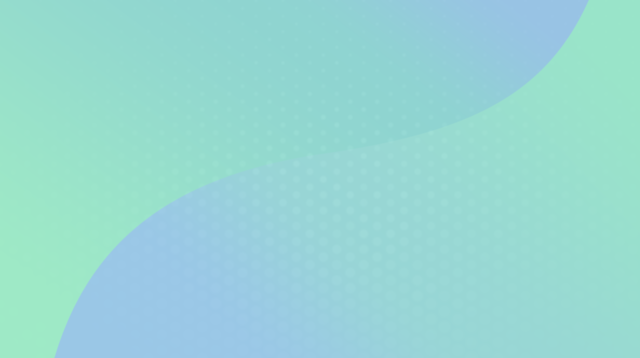
This background is drawn by a Shadertoy shader. Its source:

```glsl
// Two pastel gradient fields, green to teal to blue, meeting along an S-shaped wave.
// The wave is a pair of cubic Bezier arcs solved for height by bisection;
// a faint staggered grid of halftone dots, growing downwards, lies over both.

#define COLUMN_STEP 0.0376
#define ROW_STEP 0.0434
#define DOT_SMALL 0.0035
#define DOT_LARGE 0.0170
#define DOT_STRENGTH 0.028
#define GREEN vec3(0.620, 0.915, 0.775)
#define MINT vec3(0.600, 0.895, 0.787)
#define TEAL vec3(0.560, 0.830, 0.818)
#define PALE_TEAL vec3(0.594, 0.837, 0.834)
#define BLUE vec3(0.596, 0.765, 0.895)
#define SKY vec3(0.602, 0.780, 0.902)

float hash(vec2 p) {
    return fract(sin(dot(p, vec2(127.1, 311.7))) * 43758.5453);
}

vec2 bezier(vec2 a, vec2 b, vec2 c, vec2 d, float t) {
    float s = 1.0 - t;
    return s * s * s * a + 3.0 * s * s * t * b + 3.0 * s * t * t * c + t * t * t * d;
}

// Point on the wave; t runs 0..1 along the left arc, 1..2 along the right.
vec2 wavePoint(float t) {
    vec2 middle = vec2(0.495, 0.568);
    return t < 1.0
        ? bezier(vec2(0.085, 0.0), vec2(0.135, 0.30), vec2(0.25, 0.50), middle, t)
        : bezier(middle, vec2(0.72, 0.625), vec2(0.85, 0.72), vec2(0.92, 1.0), t - 1.0);
}

// Approximate signed distance to the wave, positive above it.
float waveDistance(vec2 uv, float aspect) {
    float low = 0.0, high = 2.0;
    for (int i = 0; i < 18; i++) {
        float t = 0.5 * (low + high);
        if (wavePoint(t).x < uv.x) low = t; else high = t;
    }
    float t = clamp(0.5 * (low + high), 0.005, 1.995);
    vec2 tangent = wavePoint(t + 0.004) - wavePoint(t - 0.004);
    tangent.x *= aspect;
    vec2 offset = (uv - wavePoint(0.5 * (low + high))) * vec2(aspect, 1.0);
    return dot(offset, normalize(vec2(-tangent.y, tangent.x)));
}

vec3 upperField(vec2 p) {
    float s = dot(p, vec2(0.6, 0.8));
    vec3 color = mix(GREEN, TEAL, smoothstep(0.1, 1.3, s));
    return mix(color, BLUE, smoothstep(1.25, 1.68, s));
}

vec3 lowerField(vec2 p) {
    float s = dot(p, vec2(0.73, 0.68));
    vec3 color = mix(SKY, PALE_TEAL, smoothstep(0.5, 0.98, s));
    return mix(color, MINT, smoothstep(0.95, 1.9, s));
}

// Staggered halftone dots with radii that depend on height.
float dots(vec2 p, float pixel) {
    vec2 grid = vec2((p.x - 0.640) / COLUMN_STEP, p.y / ROW_STEP);
    float column = floor(grid.x + 0.5);
    grid.y += 0.5 * mod(column, 2.0);
    vec2 cell = vec2(column, floor(grid.y + 0.5));
    float d = length((grid - cell) * vec2(COLUMN_STEP, ROW_STEP));
    float radius = mix(DOT_LARGE, DOT_SMALL, smoothstep(-0.1, 1.0, p.y));
    float soft = pixel + 0.0015;
    return smoothstep(soft, -soft, d - radius) * mix(0.65, 1.0, hash(cell));
}

void mainImage(out vec4 fragColor, in vec2 fragCoord) {
    vec2 uv = fragCoord / iResolution.xy;
    vec2 p = fragCoord / iResolution.y;
    float pixel = 1.0 / iResolution.y;

    // Gradient fields on both sides of the wave
    float d = waveDistance(uv, iResolution.x / iResolution.y);
    vec3 color = mix(lowerField(p), upperField(p), smoothstep(-pixel, pixel, d));

    // Dots, strongest in the centre and fading to the sides and bottom
    vec2 spread = (uv - vec2(0.53, 0.62)) / vec2(0.48, 0.75);
    float fade = exp(-2.0 * dot(spread, spread));
    color += vec3(1.0, 0.8, 0.7) * DOT_STRENGTH * fade * dots(p, pixel);

    fragColor = vec4(color, 1.0);
}
```
